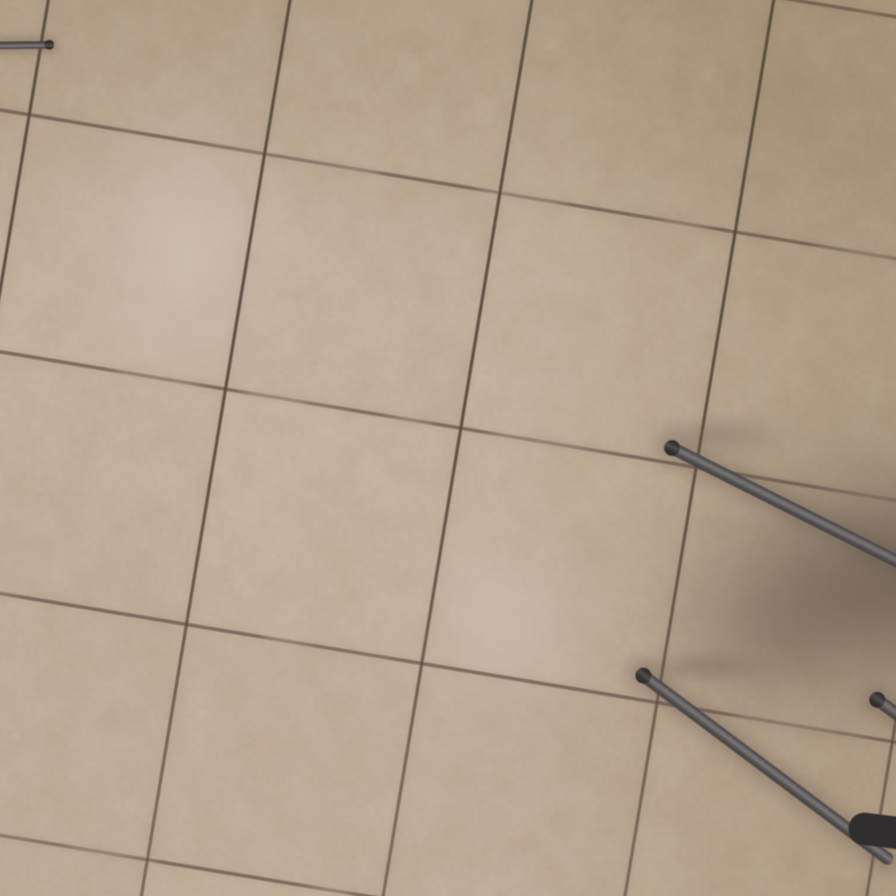
This texture is drawn by a three.js fragment shader. Its source:

```glsl
// Slanted beige floor tiles with worn grout, soft glare and dark metal chair legs.
varying vec2 vUv;

#define TILE_SIZE 0.2662
#define TILE_ANGLE 0.1645
#define TILE_ORIGIN vec2(0.5143, 0.5221)
#define GROUT_HALF_WIDTH 0.0017
#define EDGE_SOFTNESS 0.0016
#define LEG_RADIUS 0.0070
#define CREAM vec3(0.765, 0.690, 0.615)
#define SAND vec3(0.655, 0.575, 0.475)
#define GLARE vec3(0.800, 0.745, 0.705)
#define GROUT vec3(0.330, 0.275, 0.220)
#define SHADOW vec3(0.390, 0.340, 0.300)
#define METAL vec3(0.290, 0.275, 0.275)

float hash(vec2 p) {
  vec3 q = fract(vec3(p.xyx) * 0.1031);
  q += dot(q, q.yzx + 33.33);
  return fract((q.x + q.y) * q.z);
}

float noise(vec2 p) {
  vec2 i = floor(p), f = fract(p);
  f = f * f * (3.0 - 2.0 * f);
  return mix(mix(hash(i), hash(i + vec2(1.0, 0.0)), f.x),
             mix(hash(i + vec2(0.0, 1.0)), hash(i + 1.0), f.x), f.y);
}

float fbm(vec2 p) {
  float sum = 0.0, amp = 0.5;
  for (int i = 0; i < 4; i++) {
    sum += amp * noise(p);
    p = p * 2.03 + 17.0;
    amp *= 0.5;
  }
  return sum;
}

// Soft elliptical spot, 1 at its centre
float spot(vec2 p, vec2 centre, vec2 radius) {
  vec2 d = (p - centre) / radius;
  return exp(-dot(d, d));
}

float segmentDistance(vec2 p, vec2 a, vec2 b) {
  vec2 ab = b - a;
  return length(p - a - ab * clamp(dot(p - a, ab) / dot(ab, ab), 0.0, 1.0));
}

float lineMask(float dist, float halfWidth) {
  return 1.0 - smoothstep(halfWidth - EDGE_SOFTNESS, halfWidth + EDGE_SOFTNESS, dist);
}

// Round tube with a dark foot at a and a pale streak along its top
vec3 drawLeg(vec3 col, vec2 p, vec2 a, vec2 b, float radius) {
  float dist = segmentDistance(p, a, b);
  vec2 dir = normalize(b - a);
  float across = dot(p - a, vec2(-dir.y, dir.x)) / radius;
  float streak = exp(-4.0 * (across - 0.15) * (across - 0.15));
  col = mix(col, SHADOW, 0.35 * exp(-dist * dist / (6.0 * radius * radius)));
  col = mix(col, METAL + 0.17 * streak, lineMask(dist, radius));
  float foot = length(p - a);
  return mix(col, METAL * (0.65 + 0.4 * streak), lineMask(foot, radius * 1.25));
}

void main() {
  vec2 p = vUv;

  // Tile grid
  float c = cos(TILE_ANGLE), s = sin(TILE_ANGLE);
  vec2 d = p - TILE_ORIGIN;
  vec2 grid = vec2(c * d.x - s * d.y, s * d.x + c * d.y) / TILE_SIZE;
  vec2 tile = floor(grid);
  vec2 lineDist = abs(grid - floor(grid + 0.5)) * TILE_SIZE;

  // Room light over glazed tile
  float light = 0.88 - 0.60 * smoothstep(0.5, 1.0, p.x)
              - 0.55 * smoothstep(0.62, 1.05, p.y)
              + 0.25 * spot(p, vec2(0.22, 0.68), vec2(0.25));
  vec3 col = mix(SAND, CREAM, clamp(light, 0.0, 1.0));
  col += 0.014 * (hash(tile + 40.0) - 0.5);
  col += 0.045 * (fbm(grid * 9.0 + tile * 5.0) - 0.47) * vec3(0.8, 0.9, 1.1);
  col += 0.012 * (noise(p * 190.0) - 0.5);
  col = mix(col, GLARE, 0.75 * spot(p, vec2(0.205, 0.72), vec2(0.075, 0.11)));
  col = mix(col, GLARE, 0.60 * spot(p, vec2(0.56, 0.31), vec2(0.075, 0.085)));

  // Grout: crisp upright joints, paler and patchy cross joints
  float upright = lineMask(lineDist.x, GROUT_HALF_WIDTH) * mix(0.62, 0.92, smoothstep(0.0, 0.6, p.y));
  float wear = noise(vec2(grid.x * 5.0, floor(grid.y + 0.5) * 7.0 + 3.0));
  float cross = lineMask(lineDist.y, GROUT_HALF_WIDTH * 1.15) * mix(0.38, 0.70, smoothstep(0.15, 0.6, wear));
  col = mix(col, GROUT + vec3(0.06, 0.05, 0.06), cross);
  col = mix(col, GROUT, upright);
  col = mix(col, SHADOW, 0.12 * exp(-min(lineDist.x, lineDist.y) / 0.004));

  // Shadow below the chair, and faint streaks from its feet
  float shade = 0.70 * spot(p, vec2(1.02, 0.36), vec2(0.16, 0.11))
              + 0.28 * spot(p, vec2(0.86, 0.30), vec2(0.10, 0.08))
              + 0.25 * spot(p, vec2(0.80, 0.515), vec2(0.06, 0.018))
              + 0.25 * spot(p, vec2(0.78, 0.255), vec2(0.06, 0.015));
  col = mix(col, SHADOW, min(shade, 0.8));

  // Chair legs
  col = drawLeg(col, p, vec2(0.750, 0.500), vec2(1.02, 0.364), LEG_RADIUS);
  col = drawLeg(col, p, vec2(0.718, 0.246), vec2(0.99, 0.042), LEG_RADIUS);
  col = drawLeg(col, p, vec2(0.979, 0.219), vec2(1.03, 0.182), LEG_RADIUS);
  col = drawLeg(col, p, vec2(0.055, 0.950), vec2(-0.03, 0.949), LEG_RADIUS * 0.6);
  float bracket = segmentDistance(p, vec2(0.965, 0.075), vec2(1.02, 0.068));
  col = mix(col, METAL * 0.65, lineMask(bracket, 0.018));

  gl_FragColor = vec4(col, 1.0);
}
```
